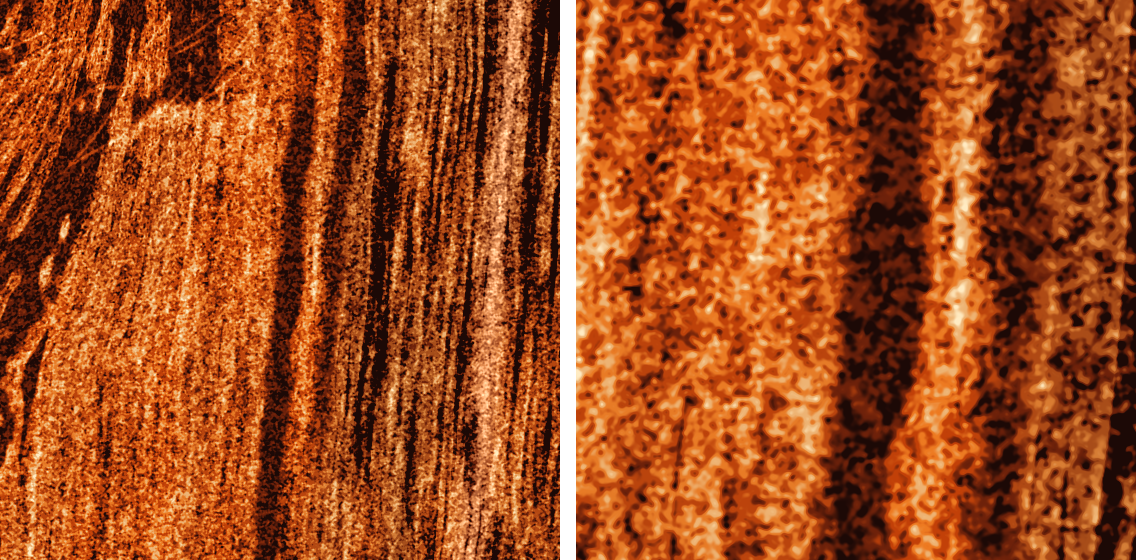
Left, the full canvas; right, a detail of the centre.
A Shadertoy shader for this texture:

```glsl
float hash(vec2 p) {
    vec3 q = fract(vec3(p.xyx) * 0.1031);
    q += dot(q, q.yzx + 33.33);
    return fract((q.x + q.y) * q.z);
}

float noise(vec2 p) {
    vec2 cell = floor(p), f = fract(p);
    f = f * f * (3.0 - 2.0 * f);
    float low = mix(hash(cell), hash(cell + vec2(1, 0)), f.x);
    float high = mix(hash(cell + vec2(0, 1)), hash(cell + vec2(1, 1)), f.x);
    return mix(low, high, f.y);
}

// Noise centred on zero
float wave(vec2 p) { return noise(p) - 0.5; }

float bump(float d, float width) { return exp(-d * d / (width * width)); }

float band(float d, float halfWidth, float soft) {
    return 1.0 - smoothstep(halfWidth - soft, halfWidth + soft, abs(d));
}

// Position across the fibres: leaning overall, fanning out at upper left
float acrossFibres(vec2 p) {
    float fan = 1.0 - smoothstep(0.0, 0.4, p.x);
    float wobble = 0.008 * wave(p * vec2(5, 6)) + 0.007 * wave(p * vec2(24, 15));
    return p.x - 0.08 * (p.y - 0.5) - 0.55 * max(p.y - 0.35, 0.0) * fan + wobble;
}

// Rounded upper outline of the broken slab
float slabTop(float x) {
    float d = max(0.33 - x, 0.0);
    return 0.82 - 4.1 * d * d - 12.0 * d * d * d;
}

float fibreHeight(float s, float y) {
    return noise(vec2(s * 62.0, y * 4.0)) + 0.7 * noise(vec2(s * 125.0 + 9.0, y * 11.0));
}

// Loose curved hairs scattered around the slab top
float hairs(vec2 p) {
    float sum = 0.0;
    for (float i = 0.0; i < 22.0; i++) {
        vec2 start = vec2(0.02 + 0.4 * hash(vec2(i, 1)), 0.52 + 0.42 * hash(vec2(i, 2)));
        float slope = mix(0.2, 1.8, hash(vec2(i, 3)));
        float curl = mix(-7.0, 5.0, hash(vec2(i, 4)));
        float reach = mix(0.03, 0.08, hash(vec2(i, 5)));
        vec2 d = p - start;
        float off = d.y - slope * d.x - curl * d.x * d.x;
        float tangent = slope + 2.0 * curl * d.x;
        float dist = off / sqrt(1.0 + tangent * tangent);
        sum = max(sum, bump(dist, 0.0028) * band(d.x, reach, 0.02));
    }
    return sum;
}

vec3 woodColor(float t, float weathered) {
    vec3 shadow = vec3(0.11, 0.035, 0.025);
    vec3 umber = vec3(0.43, 0.13, 0.04);
    vec3 rust = mix(vec3(0.76, 0.25, 0.03), vec3(0.64, 0.31, 0.11), weathered);
    vec3 orange = mix(vec3(0.93, 0.48, 0.13), vec3(0.82, 0.49, 0.22), weathered);
    vec3 cream = vec3(0.93, 0.70, 0.45);
    vec3 c = mix(shadow, umber, smoothstep(0.02, 0.24, t));
    c = mix(c, rust, smoothstep(0.24, 0.44, t));
    c = mix(c, orange, smoothstep(0.50, 0.72, t));
    c = mix(c, cream, smoothstep(0.74, 0.98, t));
    return mix(c, vec3(1.0, 0.92, 0.76), smoothstep(1.0, 1.3, t));
}

void mainImage(out vec4 fragColor, in vec2 fragCoord) {
    vec2 p = fragCoord / iResolution.xy;
    float s = acrossFibres(p);
    float rightSide = smoothstep(0.52, 0.68, s);
    float top = slabTop(p.x) + 0.02 * wave(p * 28.0);
    float outside = smoothstep(-0.012, 0.015, p.y - top) * (1.0 - smoothstep(0.435, 0.46, p.x));

    // Broad strands, side-lit fibres and fine grain
    float strands = wave(vec2(s * 24.0, p.y * 1.4));
    float height = fibreHeight(s, p.y);
    float relief = height - fibreHeight(s - 0.005, p.y);
    vec2 warp = vec2(wave(p * 90.0), wave(p * 90.0 + 40.0));
    float grain = wave(vec2(s * 175.0, p.y * 200.0) + 1.5 * warp);
    grain += 0.85 * wave(mat2(0.8, 0.6, -0.6, 0.8) * p * 300.0);
    float tone = 0.55 + 0.30 * strands + mix(0.22, 0.30, rightSide) * (height - 0.85);
    tone += mix(0.26, 0.46, rightSide) * relief + 0.62 * grain;
    tone += 0.14 * wave(p * vec2(7, 5)) + 0.30 * wave(vec2(s * 85.0, p.y * 40.0));

    // Pale strips and lit edges
    float paleStrip = bump(s - 0.882, 0.03);
    float lowerEdge = bump(p.x - 0.05 - 0.15 * p.y, 0.02) * (1.0 - smoothstep(0.28, 0.45, p.y));
    float rim = bump(p.y - top + 0.015, 0.018) * band(p.x - 0.28, 0.07, 0.04);
    vec2 chip = p - vec2(0.402, 0.748);
    float splinter = band(chip.x - 0.35 * chip.y, 0.028, 0.006) * band(chip.y - 0.5 * chip.x, 0.06, 0.008);
    tone += 0.12 * paleStrip + 0.20 * lowerEdge + 0.28 * rim + 0.18 * splinter;
    tone += 0.05 * bump(s - 0.562, 0.018);

    // Thin splits, mostly in the weathered right side
    float split = bump(wave(vec2(s * 43.0, p.y * 2.3)), 0.075);
    split *= smoothstep(0.35, 0.6, noise(vec2(s * 30.0 + 5.0, p.y * 6.0)));
    tone -= split * mix(0.16, 0.42, rightSide);
    float crevice = smoothstep(0.60, 0.78, noise(vec2(s * 80.0 + 2.0, p.y * 5.0)));
    tone -= crevice * mix(0.10, 0.42, rightSide) * (1.0 - 0.7 * paleStrip);
    float edgeSplits = smoothstep(0.92, 0.97, p.x) * smoothstep(0.3, 0.55, p.y);
    tone -= 0.5 * edgeSplits * smoothstep(0.45, 0.65, noise(vec2(s * 75.0, p.y * 3.0)));

    // Two long dark channels and gaps behind the slab
    float ragged = 0.012 * wave(vec2(s * 30.0, p.y * 25.0));
    float channel = band(s - 0.514 + ragged, 0.022, 0.008) * (1.0 - 0.5 * smoothstep(0.78, 0.88, p.y));
    float second = band(s - 0.597 + ragged, 0.016, 0.009);
    second *= smoothstep(0.1, 0.3, p.y) * mix(0.65, 1.0, noise(p * vec2(30, 14)));
    float gapNoise = noise(vec2(s * 38.0 + 3.0, p.y * 3.0)) + 0.45 * wave(p * vec2(50, 32));
    float deep = band(p.x - 0.29, 0.15, 0.05) * smoothstep(0.78, 0.86, p.y);
    deep = max(deep, band(p.y - 0.25, 0.14, 0.08) * (1.0 - smoothstep(0.04, 0.08, p.x)));
    float gaps = outside * smoothstep(0.60, 0.76, gapNoise + 0.16 * deep);
    float dark = max(max(channel, second), gaps);
    tone = mix(tone, 0.08 + 0.30 * grain, 0.93 * dark);
    tone += hairs(p) * 0.35 * mix(0.5, 1.0, outside);

    // Weathered brown at right, saturated orange at left
    float weathered = clamp(0.62 * rightSide + 0.7 * wave(vec2(s * 16.0, p.y * 3.0)) + 0.04, 0.0, 1.0);
    vec3 color = woodColor(tone, weathered);
    vec3 rosy = vec3(0.80, 0.53, 0.39) * (0.3 + 1.1 * tone);
    color = mix(color, rosy, 0.5 * paleStrip * smoothstep(0.2, 0.5, tone));
    fragColor = vec4(clamp(color, 0.0, 1.0), 1.0);
}
```
